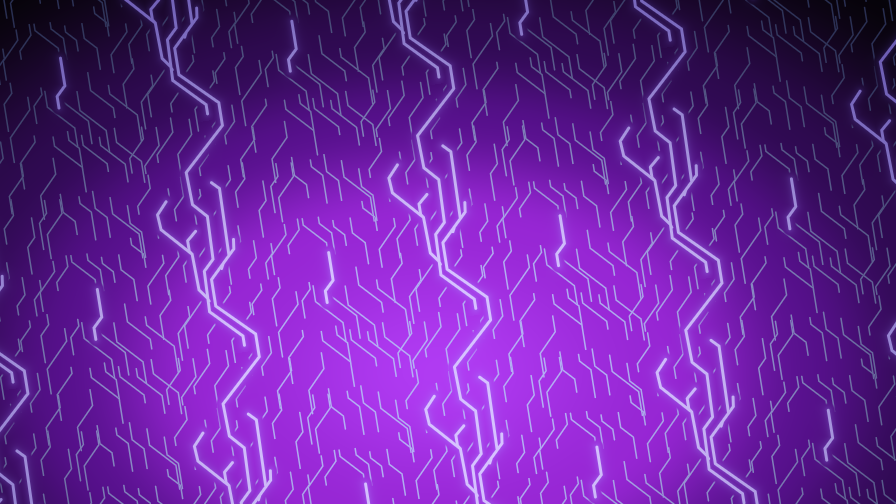
Give the GLSL for this background, as a Shadertoy shader.

```glsl
// Tilted, tiled circuit traces with glowing branching bolts over a violet radial glow.

#define WIDTH 768.0                 // canvas width in drawing units
#define TILE 200.8                  // side of the repeating square
#define TILT 0.158                  // tilt of the tiling, in radians
#define TILE_ORIGIN vec2(388.0, 70.0)
#define GLOW_CENTER vec2(375.0, 318.0)
#define GLOW_RADII vec2(400.0, 270.0)
#define GRID vec2(15.0, 4.0)        // traces per tile
#define TRACE_HALF 0.65
#define BOLT_HALF 1.25
#define HALO_SIZE 3.2

vec2 hash2(vec2 p) {
    vec3 q = fract(p.xyx * vec3(0.1031, 0.1030, 0.0973));
    q += dot(q, q.yzx + 33.33);
    return fract((q.xx + q.yz) * q.zy);
}

float segment(vec2 p, vec2 a, vec2 b) {
    vec2 pa = p - a, ba = b - a;
    return length(pa - ba * clamp(dot(pa, ba) / dot(ba, ba), 0.0, 1.0));
}

// Distance to a line with two bends
float path(vec2 p, vec2 a, vec2 b, vec2 c, vec2 d) {
    return min(segment(p, a, b), min(segment(p, b, c), segment(p, c, d)));
}

// Zigzag trunk with a second strand, joined above and below across tiles
float trunk(vec2 p) {
    float d = path(p, vec2(0, -9), vec2(0, 6), vec2(-37, 41), vec2(-36, 69));
    d = min(d, path(p, vec2(-36, 69), vec2(-25, 81), vec2(-26, 118), vec2(-35, 127)));
    d = min(d, path(p, vec2(-35, 127), vec2(-36, 162), vec2(-11, 187), vec2(-11, 195)));
    d = min(d, path(p, vec2(-17, 53), vec2(-11, 59), vec2(-12, 117), vec2(-30, 135)));
    return min(d, path(p, vec2(-30, 135), vec2(-30, 158), vec2(0, 187), vec2(0, 207)));
}

// Side shoots of the trunk
float branches(vec2 p) {
    float d = path(p, vec2(-58, 63), vec2(-67, 73), vec2(-66, 86), vec2(-43, 111));
    d = min(d, path(p, vec2(-43, 111), vec2(-42, 142), vec2(-36, 150), vec2(-35, 153)));
    d = min(d, path(p, vec2(-37, 92), vec2(-45, 99), vec2(-45, 108), vec2(-43, 111)));
    return min(d, path(p, vec2(-6, 104), vec2(-7, 112), vec2(-18, 123), vec2(-20, 127)));
}

// Short free-standing spark
float spark(vec2 p) {
    return path(p, vec2(-128, 128), vec2(-128, 152), vec2(-136, 160), vec2(-136, 170));
}

// Scattered thin traces: leg, diagonal jog, leg
float traces(vec2 p) {
    vec2 cell = TILE / GRID;
    vec2 base = floor(p / cell);
    float d = 1e3;
    for (int y = -1; y <= 1; y++)
    for (int x = -2; x <= 2; x++) {
        vec2 id = base + vec2(x, y);
        vec2 key = mod(id, GRID);
        vec2 r = hash2(key + 7.0), s = hash2(key + 41.0);
        float column = (key.x + 0.5) * cell.x;
        float side = abs(column - 88.0) < 28.0 ? 1.0 : -1.0;
        float jog = mix(7.0, 21.0, r.x);
        vec2 start = (id + vec2(0.5 - side * 0.4, 0.0)) * cell;
        start += vec2(3.0 * (s.x - 0.5), 26.0 * (r.y - 0.5));
        vec2 upper = start + vec2(0.0, mix(5.0, 17.0, s.y));
        vec2 lower = upper + vec2(side * jog, jog * 1.05);
        vec2 end = lower + vec2(0.0, mix(6.0, 24.0, s.x));
        d = min(d, path(p, start, upper, lower, end));
    }
    return d;
}

// Violet glow, falling from bright center to black corners
vec3 glowColor(float r) {
    vec3 c = mix(vec3(0.69, 0.23, 0.95), vec3(0.59, 0.15, 0.83), smoothstep(0.0, 0.52, r));
    c = mix(c, vec3(0.34, 0.065, 0.55), smoothstep(0.48, 0.82, r));
    c = mix(c, vec3(0.19, 0.04, 0.33), smoothstep(0.78, 1.06, r));
    return mix(c, vec3(0.02, 0.012, 0.03), smoothstep(1.0, 1.55, r));
}

void mainImage(out vec4 fragColor, in vec2 fragCoord) {
    // Canvas position, measured downward from the top left
    float pixel = WIDTH / iResolution.x;
    vec2 pos = vec2(fragCoord.x, iResolution.y - fragCoord.y) * pixel;

    // Background and overall light level
    float r = length((pos - GLOW_CENTER) / GLOW_RADII);
    float light = 1.0 - smoothstep(0.3, 1.5, r);
    vec3 color = glowColor(r);

    // Tilted tile coordinates
    float c = cos(TILT), s = sin(TILT);
    vec2 offset = pos - TILE_ORIGIN;
    vec2 tilted = vec2(c * offset.x - s * offset.y, s * offset.x + c * offset.y);
    vec2 corner = vec2(-160.0, 0.0);
    vec2 p = mod(tilted - corner, TILE) + corner;

    // Thin traces stop short of the bolts
    float bolt = min(min(trunk(p), branches(p)), spark(p));
    float trace = clamp((TRACE_HALF - traces(p)) / pixel + 0.5, 0.0, 1.0);
    trace *= smoothstep(4.5, 7.0, bolt);
    vec3 traceColor = mix(vec3(0.18, 0.21, 0.36), vec3(0.71, 0.77, 0.96), light);
    color = mix(color, traceColor, trace * 0.85);

    // Bolts: soft halo, then bright core
    vec3 haloColor = mix(vec3(0.20, 0.13, 0.42), vec3(0.66, 0.45, 0.98), light);
    vec3 coreColor = mix(vec3(0.42, 0.36, 0.70), vec3(0.84, 0.76, 1.0), light);
    color = mix(color, haloColor, 0.7 * exp(-bolt / HALO_SIZE));
    color = mix(color, coreColor, clamp((BOLT_HALF - bolt) / pixel + 0.5, 0.0, 1.0));

    fragColor = vec4(color, 1.0);
}
```
